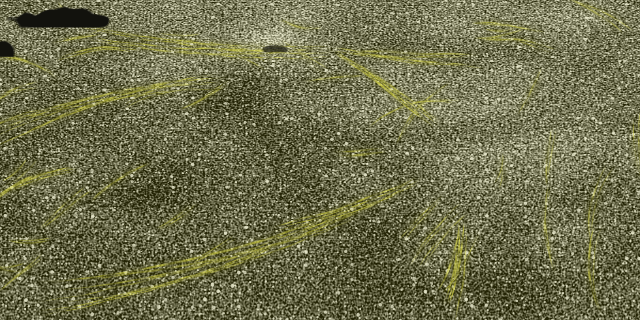
Give the GLSL for this texture, as a Shadertoy shader.

```glsl
// Dark, speckled ground dusted with pale grit and crossed by thin yellow-green strands.
// Gradient noise and jittered dots make the grit; curved, tapering segments are fanned
// into bundles for the strands. Lengths are in canvas heights.

const uint LCG_MUL = 1664525u;
const vec3 STRAND_YELLOW = vec3(0.84, 0.84, 0.27);
const vec3 STAIN_OLIVE = vec3(0.40, 0.40, 0.11);
const vec3 GRIT_PALE = vec3(0.93, 0.93, 0.82);
const vec3 ROCK_DARK = vec3(0.07, 0.07, 0.05);

vec2 hash2(vec2 cell) {
    uvec2 q = uvec2(ivec2(cell)) * LCG_MUL + 12345u;
    for (int i = 0; i < 2; i++) {
        q.x += q.y * LCG_MUL;
        q.y += q.x * LCG_MUL;
        q ^= q >> 16u;
    }
    return vec2(q & 0xffffu) / 65535.0;
}

float cornerRamp(vec2 cell, vec2 corner, vec2 f) {
    return dot(hash2(cell + corner) * 2.0 - 1.0, f - corner);
}

float gradientNoise(vec2 p) {
    vec2 cell = floor(p), f = p - cell;
    vec2 u = f * f * f * (f * (f * 6.0 - 15.0) + 10.0);
    float low = mix(cornerRamp(cell, vec2(0, 0), f), cornerRamp(cell, vec2(1, 0), f), u.x);
    float high = mix(cornerRamp(cell, vec2(0, 1), f), cornerRamp(cell, vec2(1, 1), f), u.x);
    return mix(low, high, u.y);
}

float fbm(vec2 p) {
    float sum = 0.0, amp = 1.0;
    for (int i = 0; i < 4; i++) {
        sum += amp * gradientNoise(p);
        p = mat2(1.6, 1.2, -1.2, 1.6) * p + 7.3;
        amp *= 0.55;
    }
    return sum;
}

// One round grain per cell, kept only in a share of the cells
float grains(vec2 p, float cells, float share, float px) {
    vec2 cell = floor(p * cells);
    vec2 pick = hash2(cell + 311.0);
    vec2 centre = 0.3 + 0.4 * hash2(cell);
    float radius = mix(0.12, 0.28, pick.y);
    float d = length(fract(p * cells) - centre) - radius;
    float soft = 0.6 * px * cells;
    return step(pick.x, share) * (1.0 - smoothstep(-soft, soft, d)) * (0.5 + 0.5 * pick.y);
}

// x: sharp broken fibre, y: soft stain around it
vec2 strand(vec2 p, vec2 a, vec2 b, float bend, float width, float seed, float px) {
    float len = length(b - a);
    vec2 dir = (b - a) / len, rel = p - a;
    float t = dot(rel, dir) / len;
    float d = dot(rel, vec2(-dir.y, dir.x)) - bend * len * 4.0 * t * (1.0 - t);
    if (t < 0.0 || t > 1.0 || abs(d) > 0.06) return vec2(0.0);
    d = abs(d - 0.008 * gradientNoise(vec2(t * len * 9.0, seed * 1.37)));
    float taper = sin(3.14159 * t);
    float w = width * (0.3 + 0.7 * taper);
    float broken = smoothstep(-0.3, 0.25, gradientNoise(vec2(t * len * 24.0, seed * 2.71 + 40.0)));
    float core = (1.0 - smoothstep(w - 0.6 * px, w + 0.7 * px, d)) * mix(0.2, 1.0, broken);
    return vec2(core * smoothstep(0.0, 0.4, taper), exp(-d * d / 0.00018) * taper);
}

// Strands fanning out from ends.xy towards ends.zw
vec2 bundle(vec2 p, vec4 ends, float bend, float spread, float gain, int count, float seed, float px) {
    vec2 best = vec2(0.0);
    for (int i = 0; i < count; i++) {
        float id = seed * 17.0 + float(i);
        vec2 ja = (hash2(vec2(id, 3.0)) - 0.5) * spread * 0.5;
        vec2 jb = (hash2(vec2(id, 8.0)) - 0.5) * spread;
        vec2 look = hash2(vec2(id, 21.0));
        vec2 s = strand(p, ends.xy + ja, ends.zw + jb, bend, mix(0.0012, 0.0036, look.x), id, px);
        best = max(best, s * gain * mix(0.5, 1.0, look.y));
    }
    return best;
}

// Short strands whose heading changes across the ground
vec2 scatteredStrands(vec2 p, float px) {
    vec2 best = vec2(0.0);
    for (int i = 0; i < 40; i++) {
        float id = float(i);
        vec2 c = hash2(vec2(id, 51.0)) * vec2(2.0, 1.0);
        vec2 r = hash2(vec2(id, 77.0));
        float heading = mix(0.3, 1.5, smoothstep(1.2, 1.5, c.x));
        heading = mix(heading, -0.15, smoothstep(0.7, 0.85, c.y)) + (r.x - 0.5) * 0.9;
        vec2 arm = vec2(cos(heading), sin(heading)) * mix(0.04, 0.15, r.y);
        best = max(best, bundle(p, vec4(c - arm, c + arm), (r.y - 0.5) * 0.25, 0.035, 0.65, 2, id + 30.0, px));
    }
    return best;
}

float mound(vec2 p, vec2 centre, vec2 radii, float px) {
    float d = length((p - centre) / radii) - 1.0 + 0.6 * gradientNoise(p * 22.0);
    d = max(d * radii.y, centre.y - 0.6 * radii.y - p.y);
    return 1.0 - smoothstep(-px, px, d);
}

void mainImage(out vec4 fragColor, in vec2 fragCoord) {
    float px = 1.0 / iResolution.y;
    vec2 p = fragCoord * px;
    vec2 ground = vec2(p.x, p.y * (0.9 + 0.35 * p.y));

    // Pale dust: far edge, a drift on the right, a clump near the top
    float cloud = fbm(ground * vec2(3.0, 4.5));
    float drift = exp(-dot((p - vec2(1.62, 0.55)) * vec2(2.2, 3.2), (p - vec2(1.62, 0.55)) * vec2(2.2, 3.2)));
    float clump = exp(-length((p - vec2(0.85, 0.87)) * vec2(11.0, 26.0)));
    float dust = 0.11 * smoothstep(0.5, 1.0, p.y) + 0.12 * drift + 0.3 * clump + 0.14 * cloud;

    // Grit: tone keeps a constant warm offset in blue
    float tone = 0.35 + dust + 0.72 * gradientNoise(ground * 150.0) + 0.3 * gradientNoise(ground * 70.0 + 9.0);
    tone = clamp(tone, 0.14, 0.88);
    vec3 color = vec3(tone, tone, tone - 0.12);
    float sparkle = max(grains(ground, 85.0, 0.3 + dust, px), grains(ground + 5.7, 48.0, 0.14, px));
    color = mix(color, GRIT_PALE, 0.85 * sparkle);

    // Strands: the large fans first, then stray ones
    vec2 s = scatteredStrands(p, px);
    s = max(s, bundle(p, vec4(1.04, 0.84, 1.36, 0.62), 0.02, 0.05, 1.0, 5, 1.0, px));
    s = max(s, bundle(p, vec4(1.31, 0.44, 0.86, 0.27), 0.03, 0.07, 1.0, 5, 2.0, px));
    s = max(s, bundle(p, vec4(1.15, 0.35, 0.12, 0.06), 0.04, 0.12, 0.7, 8, 3.0, px));
    s = max(s, bundle(p, vec4(1.05, 0.84, 0.25, 0.92), 0.03, 0.10, 0.8, 6, 4.0, px));
    s = max(s, bundle(p, vec4(1.03, 0.84, 1.50, 0.80), -0.02, 0.07, 0.7, 4, 5.0, px));
    s = max(s, bundle(p, vec4(0.70, 0.74, -0.05, 0.57), -0.05, 0.12, 0.7, 6, 6.0, px));
    s = max(s, bundle(p, vec4(0.24, 0.47, -0.04, 0.36), -0.08, 0.06, 0.9, 5, 7.0, px));
    s = max(s, bundle(p, vec4(1.47, 0.30, 1.42, 0.02), 0.05, 0.14, 0.8, 6, 8.0, px));
    color = mix(color, STAIN_OLIVE, 0.38 * s.y * (1.0 - sparkle));
    color = mix(color, STRAND_YELLOW + 0.3 * gradientNoise(p * 120.0), 0.9 * s.x);

    // Dark lumps at the upper left and below the clump
    float rock = max(mound(p, vec2(0.19, 0.935), vec2(0.14, 0.035), px), mound(p, vec2(0.0, 0.84), vec2(0.05, 0.03), px));
    rock = max(rock, 0.7 * mound(p, vec2(0.86, 0.845), vec2(0.035, 0.014), px));
    fragColor = vec4(mix(color, ROCK_DARK, rock), 1.0);
}
```
